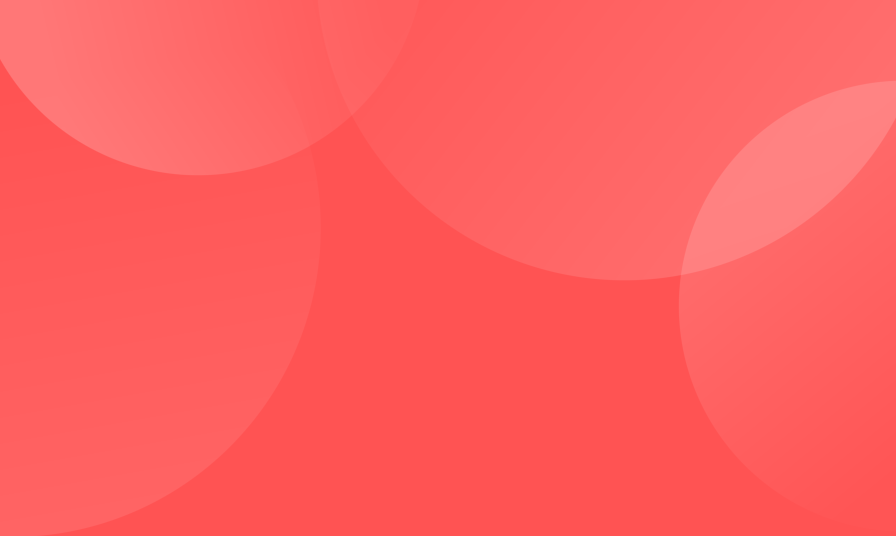
Write a Shadertoy shader that draws this background.

```glsl
// Opacity along a line from start to end, running from alphas.x to alphas.y
float linearFade(vec2 p, vec2 start, vec2 end, vec2 alphas) {
    vec2 axis = end - start;
    float t = clamp(dot(p - start, axis) / dot(axis, axis), 0.0, 1.0);
    return mix(alphas.x, alphas.y, t);
}

// Smooth-edged coverage of a disc
float disc(vec2 p, vec2 center, float radius) {
    float halfEdge = 0.75 / iResolution.y;
    return 1.0 - smoothstep(-halfEdge, halfEdge, length(p - center) - radius);
}

void mainImage(out vec4 fragColor, in vec2 fragCoord) {
    // Height spans 0 to 1; x is stretched to a fixed canvas width
    vec2 p = fragCoord / iResolution.xy * vec2(1.673, 1.0);
    vec3 coral = vec3(1.0, 0.325, 0.325);
    vec3 glaze = vec3(1.0, 1.0, 1.0);

    // Large disc at the left, brighter toward its base
    float leftDisc = disc(p, vec2(0.022, 0.575), 0.577)
        * linearFade(p, vec2(0.10, 0.85), vec2(0.25, 0.0), vec2(0.0, 0.105));

    // Large disc hanging from the top, brighter toward lower right
    float topDisc = disc(p, vec2(1.166, 1.052), 0.575)
        * linearFade(p, vec2(0.80, 1.05), vec2(1.45, 0.55), vec2(0.04, 0.16));

    // Disc at the right, fading toward lower right
    float rightDisc = disc(p, vec2(1.688, 0.429), 0.4205)
        * linearFade(p, vec2(1.33, 0.60), vec2(1.70, 0.15), vec2(0.15, 0.015));

    // Disc in the upper left corner, fading toward the right
    float cornerDisc = disc(p, vec2(0.370, 1.097), 0.424)
        * linearFade(p, vec2(0.10, 0.85), vec2(0.72, 1.0), vec2(0.21, 0.03));

    // Layer the translucent discs over the base
    vec3 color = mix(coral, glaze, leftDisc);
    color = mix(color, glaze, topDisc);
    color = mix(color, glaze, rightDisc);
    color = mix(color, glaze, cornerDisc);
    fragColor = vec4(color, 1.0);
}
```
